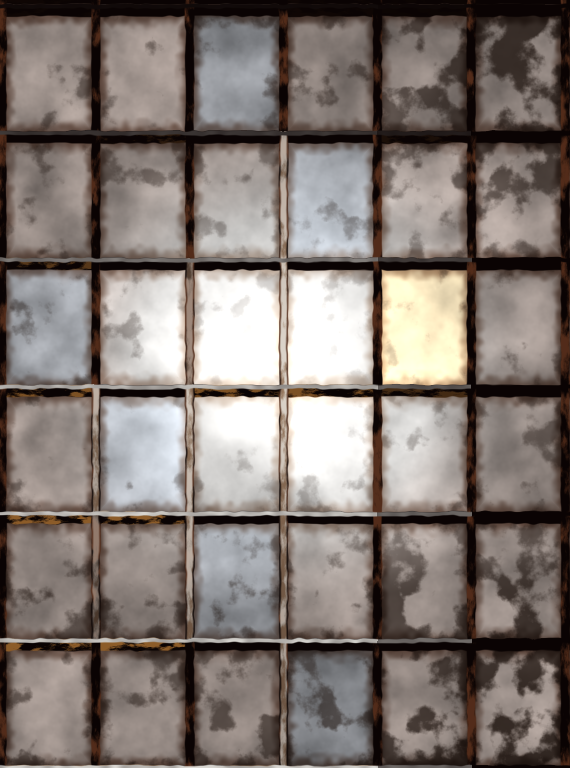
This pattern is drawn by a Shadertoy shader. Its source:

```glsl
#define ORIGIN vec2(0.0035, 0.0055)
#define PITCH vec2(0.1647, 0.1652)
#define POST_HALF 0.047
#define LEDGE 0.032
#define RAIL 0.095
#define GLOW_CENTRE vec2(0.5, 0.52)
#define GLOW_SPREAD 0.045
#define AMBIENT 0.53
#define GLOW 0.62
#define AMBER_PANE vec2(4.0, 2.0)
#define IRON vec3(0.04, 0.013, 0.011)
#define RUST vec3(0.32, 0.17, 0.10)

float hash(vec2 p) {
    vec3 q = fract(p.xyx * 0.1031);
    q += dot(q, q.yzx + 33.33);
    return fract((q.x + q.y) * q.z);
}

float noise(vec2 p) {
    vec2 i = floor(p), f = fract(p);
    f = f * f * (3.0 - 2.0 * f);
    return mix(mix(hash(i), hash(i + vec2(1, 0)), f.x),
               mix(hash(i + vec2(0, 1)), hash(i + vec2(1, 1)), f.x), f.y);
}

float fbm(vec2 p) {
    float sum = 0.0, amp = 0.516;
    for (int i = 0; i < 5; i++) {
        sum += amp * noise(p);
        p = mat2(1.6, 1.2, -1.2, 1.6) * p + 17.3;
        amp *= 0.5;
    }
    return sum;
}

// Glass lit from behind, with tint, mottling and grime
vec3 paneColor(vec2 uv, vec2 p, vec2 cell, float edge, float glow) {
    float light = AMBIENT + GLOW * glow;
    light *= 0.92 + 0.16 * hash(cell + 40.0);
    vec3 tint = mix(vec3(1.03, 0.95, 0.91), vec3(1.0, 0.995, 0.985), smoothstep(0.0, 0.5, glow));
    float blue = step(abs(mod(cell.x - cell.y, 4.0) - 2.0), 0.1) * step(cell.x, 3.5);
    tint = mix(tint, vec3(0.96, 1.0, 1.05), 0.8 * blue);
    if (distance(cell, AMBER_PANE) < 0.1) {
        tint = vec3(1.08, 1.0, 0.83);
        light += 0.17;
    }
    vec2 q = p + cell * 3.7;
    float mottle = 0.65 + 0.7 * fbm(q * 20.0);
    vec3 color = light * tint * mix(mottle, 1.0, 0.75 * glow);

    // Grime gathers in the right corners and along the fifth row
    float corner = smoothstep(0.5, 0.95, uv.x) * smoothstep(0.1, 0.42, abs(uv.y - 0.5));
    float band = exp(-pow((uv.y - 0.22) / 0.035, 2.0));
    float low = 0.35 * (1.0 - smoothstep(0.0, 0.2, uv.y));
    float dirt = min(1.0, 0.85 * corner + 0.4 * band + low);
    float rim = 0.10 * (1.0 - smoothstep(0.0, 0.2, edge));
    float grime = smoothstep(0.62 - 0.2 * dirt, 0.8 - 0.18 * dirt, fbm(q * 32.0) + rim);
    color = mix(color, vec3(0.13, 0.09, 0.07), grime * (0.45 + 0.4 * dirt) * (1.0 - 0.8 * glow));

    // Brown shade beside the frame
    float shade = smoothstep(-0.02, 0.11, edge + 0.06 * (noise(p * 110.0) - 0.5));
    vec3 rimTint = mix(vec3(0.55, 0.45, 0.40), vec3(0.86, 0.80, 0.74), glow);
    return color * mix(rimTint, vec3(1.0), shade);
}

// Upright bar: dark iron with rust, pale where light catches it
vec3 postColor(vec2 p, vec2 segment, float side, float glow) {
    float wear = fbm(p * vec2(90.0, 40.0));
    vec3 iron = mix(IRON, RUST, smoothstep(0.45, 0.75, wear + 0.2 * glow));
    float lit = 1.0 - 0.28 * distance(segment, vec2(2.3, 3.6));
    lit += 0.65 * step(abs(segment.x - 3.0), 0.1) + 0.5 * (hash(segment + 9.0) - 0.5);
    lit = smoothstep(0.55, 0.75, lit) * (1.0 - smoothstep(0.4, 1.0, side / POST_HALF));
    vec3 pale = mix(vec3(0.58, 0.46, 0.36), vec3(0.86, 0.83, 0.79), smoothstep(0.3, 0.6, wear));
    return mix(iron, pale, lit * (0.7 + 0.3 * glow));
}

void mainImage(out vec4 fragColor, in vec2 fragCoord) {
    vec2 uv = fragCoord / iResolution.xy;
    vec2 p = fragCoord / iResolution.y;
    vec2 grid = (vec2(uv.x, 1.0 - uv.y) - ORIGIN) / PITCH;
    grid += 0.016 * (vec2(noise(p * 95.0), noise(p * 95.0 + 50.0)) - 0.5);
    vec2 aa = 0.9 / (iResolution.xy * PITCH);
    vec2 cell = floor(grid), nearest = floor(grid + 0.5);
    vec2 local = grid - cell;
    float side = abs(grid.x - nearest.x);
    float drop = grid.y - nearest.y;

    vec2 away = (uv - GLOW_CENTRE) * vec2(iResolution.x / iResolution.y, 1.0);
    float glow = exp(-dot(away, away) / GLOW_SPREAD);
    float edge = min(side - POST_HALF, min(local.y - RAIL, 1.0 - local.y));
    vec3 color = paneColor(uv, p, cell, edge, glow);

    // Dark rail under each ledge, some with golden rust
    float reach = (1.0 - smoothstep(3.2, 4.8, cell.x)) * smoothstep(-0.5, 4.0, nearest.y);
    float streak = smoothstep(0.4, 0.65, fbm(p * vec2(60.0, 150.0)));
    float gold = step(0.5, hash(vec2(cell.x, nearest.y) + 23.0)) * reach * streak;
    vec3 railColor = mix(IRON, vec3(0.55, 0.36, 0.16), gold);
    float rail = smoothstep(-aa.y, aa.y, drop) * (1.0 - smoothstep(RAIL - aa.y, RAIL + aa.y, drop));
    rail = max(rail, 1.0 - smoothstep(-aa.y, aa.y, grid.y));
    color = mix(color, railColor, rail);

    float post = 1.0 - smoothstep(POST_HALF - aa.x, POST_HALF + aa.x, side);
    color = mix(color, postColor(p, vec2(nearest.x, cell.y), side, glow), post);

    // Thin ledge catching the light
    float ledge = smoothstep(-aa.y, aa.y, drop) * (1.0 - smoothstep(LEDGE - aa.y, LEDGE + aa.y, drop));
    vec3 ledgeColor = mix(IRON, vec3(0.87, 0.86, 0.84), reach * (0.7 + 0.3 * noise(p * 80.0)));
    color = mix(color, ledgeColor, ledge);

    fragColor = vec4(clamp(color, 0.0, 1.0), 1.0);
}
```
